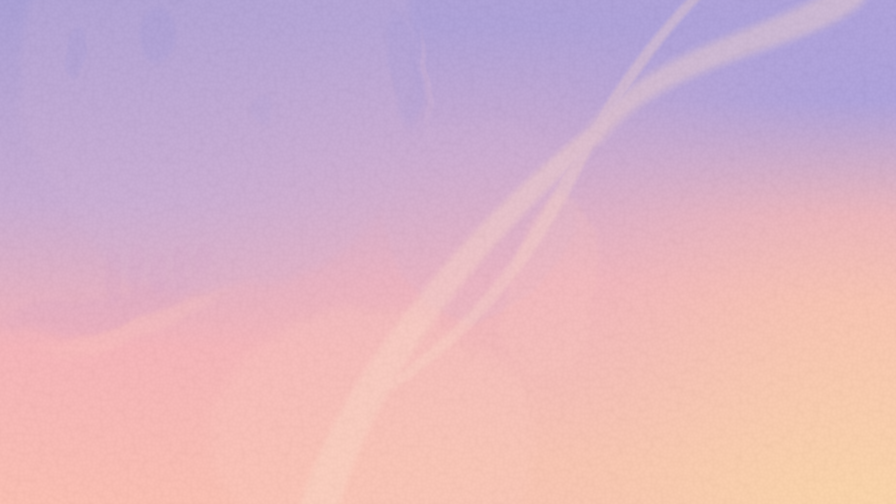
Give the GLSL for this background, as a WebGL 2 fragment shader.

```glsl
#version 300 es
precision highp float;
// A pastel dusk sky: three vertical colour ramps blended from left to right,
// faint watercolour patches with sine-warped edges, crossing pale ribbons
// traced along Bezier curves, and a fine cellular paper grain.
uniform vec2 u_resolution;
out vec4 fragColor;

const vec3 VIOLET = vec3(0.62, 0.59, 0.83);
const vec3 LILAC = vec3(0.81, 0.70, 0.83);
const vec3 MAUVE = vec3(0.82, 0.62, 0.77);
const vec3 PEACH = vec3(0.97, 0.78, 0.74);
const vec3 CREAM = vec3(0.97, 0.85, 0.78);

vec2 hash2(vec2 cell) {
    vec2 q = vec2(dot(cell, vec2(127.1, 311.7)), dot(cell, vec2(269.5, 183.3)));
    return fract(sin(q) * 43758.5);
}

// Distance to the nearest scattered cell point
float cellular(vec2 p) {
    vec2 cell = floor(p), f = fract(p);
    float nearest = 2.0;
    for (int j = -1; j <= 1; j++)
        for (int i = -1; i <= 1; i++) {
            vec2 o = vec2(i, j);
            nearest = min(nearest, length(o + hash2(cell + o) - f));
        }
    return nearest;
}

// Layered sines that bend the patch outlines
vec2 sineWarp(vec2 p, float amount) {
    vec2 w = vec2(0.0);
    float freq = 9.0, amp = 1.0;
    for (int i = 0; i < 5; i++) {
        w += amp * sin(p.yx * freq + w.yx + vec2(1.3, 4.1) * float(i));
        freq *= 1.9;
        amp *= 0.55;
    }
    return p + amount * w;
}

// Four colours placed at descending heights
vec3 ramp(float y, vec4 stops, vec3 a, vec3 b, vec3 c, vec3 d) {
    vec3 t = clamp((stops.xyz - y) / (stops.xyz - stops.yzw), 0.0, 1.0);
    return mix(mix(mix(a, b, t.x), c, t.y), d, t.z);
}

// Coverage of a tilted ellipse with a soft rim
float patchMask(vec2 p, vec2 center, vec2 radius, float angle, float soft) {
    float c = cos(angle), s = sin(angle);
    vec2 q = mat2(c, -s, s, c) * (p - center);
    return 1.0 - smoothstep(1.0 - soft, 1.0 + soft, length(q / radius));
}

vec2 bezier(vec2 a, vec2 b, vec2 c, vec2 d, float t) {
    float u = 1.0 - t;
    return u * u * u * a + 3.0 * u * t * (u * b + t * c) + t * t * t * d;
}

// Coverage of a curved band whose half width runs from w.x to w.y
float ribbon(vec2 p, vec2 a, vec2 b, vec2 c, vec2 d, vec2 w, float soft) {
    const int STEPS = 20;
    float edge = 1.0;
    vec2 start = a;
    for (int i = 1; i <= STEPS; i++) {
        float t = float(i) / float(STEPS);
        vec2 end = bezier(a, b, c, d, t), dir = end - start;
        float h = clamp(dot(p - start, dir) / dot(dir, dir), 0.0, 1.0);
        float along = t + (h - 1.0) / float(STEPS);
        edge = min(edge, length(p - start - h * dir) - mix(w.x, w.y, along));
        start = end;
    }
    return 1.0 - smoothstep(-soft, soft, edge);
}

vec3 sky(vec2 p) {
    vec3 left = ramp(p.y, vec4(1.0, 0.60, 0.31, 0.0), vec3(0.66, 0.62, 0.83),
        vec3(0.78, 0.67, 0.82), vec3(0.95, 0.70, 0.72), vec3(0.97, 0.74, 0.69));
    vec3 middle = ramp(p.y, vec4(0.95, 0.68, 0.44, 0.08), vec3(0.68, 0.63, 0.84),
        vec3(0.80, 0.67, 0.81), vec3(0.93, 0.70, 0.74), vec3(0.96, 0.76, 0.69));
    vec3 right = ramp(p.y, vec4(0.80, 0.57, 0.40, 0.03), vec3(0.68, 0.63, 0.85),
        vec3(0.92, 0.71, 0.73), vec3(0.96, 0.76, 0.69), vec3(0.97, 0.82, 0.66));
    vec3 col = mix(left, middle, smoothstep(0.2, 1.05, p.x));
    return mix(col, right, smoothstep(1.0, 1.75, p.x));
}

vec3 washes(vec3 col, vec2 p) {
    vec2 q = sineWarp(p, 0.014);
    // Broad pale patches
    col = mix(col, LILAC, 0.22 * patchMask(q, vec2(0.44, 0.87), vec2(0.39, 0.46), -0.1, 0.04));
    col = mix(col, LILAC, 0.16 * patchMask(q, vec2(0.94, 0.58), vec2(0.19, 0.20), -0.5, 0.05));
    col = mix(col, PEACH, 0.30 * patchMask(q, vec2(0.75, 0.12), vec2(0.32, 0.27), 0.0, 0.07));
    col = mix(col, PEACH, 0.20 * patchMask(q, vec2(1.09, 0.42), vec2(0.09, 0.18), 0.0, 0.07));
    // Violet drops and streaks near the top
    col = mix(col, VIOLET, 0.26 * patchMask(q, vec2(0.32, 0.93), vec2(0.035, 0.055), 0.0, 0.2));
    col = mix(col, VIOLET, 0.22 * patchMask(q, vec2(0.16, 0.92), vec2(0.02, 0.05), -0.1, 0.2));
    col = mix(col, VIOLET, 0.12 * patchMask(q, vec2(0.54, 0.78), vec2(0.02, 0.03), 0.0, 0.3));
    col = mix(col, VIOLET, 0.20 * patchMask(q, vec2(0.81, 0.87), vec2(0.03, 0.11), 0.15, 0.2));
    col = mix(col, LILAC, 0.35 * patchMask(q, vec2(0.855, 0.84), vec2(0.006, 0.10), 0.08, 0.5));
    // Mauve fingers rising from a sweep, above a pale wisp
    col = mix(col, MAUVE, 0.20 * patchMask(q, vec2(0.20, 0.395), vec2(0.19, 0.035), 0.2, 0.3));
    for (int i = 0; i < 5; i++) {
        float k = float(i);
        vec2 center = vec2(0.21 + 0.045 * k, 0.475 + 0.012 * sin(2.3 * k));
        col = mix(col, MAUVE, 0.17 * patchMask(q, center, vec2(0.017, 0.055 - 0.006 * k), 0.1, 0.25));
    }
    return mix(col, PEACH, 0.26 * patchMask(q, vec2(0.27, 0.355), vec2(0.17, 0.020), 0.25, 0.4));
}

void main() {
    vec2 p = gl_FragCoord.xy / u_resolution.y;
    p.x += 0.5 * (16.0 / 9.0 - u_resolution.x / u_resolution.y);
    vec3 col = washes(sky(p), p);
    // Broad ribbon in two spans, then the slender one crossing it
    float broad = max(
        ribbon(p, vec2(0.630, -0.02), vec2(0.690, 0.213), vec2(0.910, 0.514), vec2(1.181, 0.734), vec2(0.038, 0.018), 0.011),
        ribbon(p, vec2(1.181, 0.734), vec2(1.310, 0.900), vec2(1.590, 0.925), vec2(1.685, 1.012), vec2(0.018, 0.031), 0.015));
    float slender = max(
        ribbon(p, vec2(0.775, 0.236), vec2(0.938, 0.345), vec2(1.042, 0.480), vec2(1.125, 0.638), vec2(0.010, 0.014), 0.007),
        ribbon(p, vec2(1.125, 0.638), vec2(1.178, 0.739), vec2(1.270, 0.896), vec2(1.382, 1.007), vec2(0.014, 0.009), 0.006));
    col = mix(col, CREAM, 0.38 * max(broad, 0.85 * slender));
    // Paper grain
    col += 0.022 * (0.5 - cellular(p * 130.0)) + 0.014 * (0.5 - cellular(p * 60.0));
    fragColor = vec4(col, 1.0);
}
```
